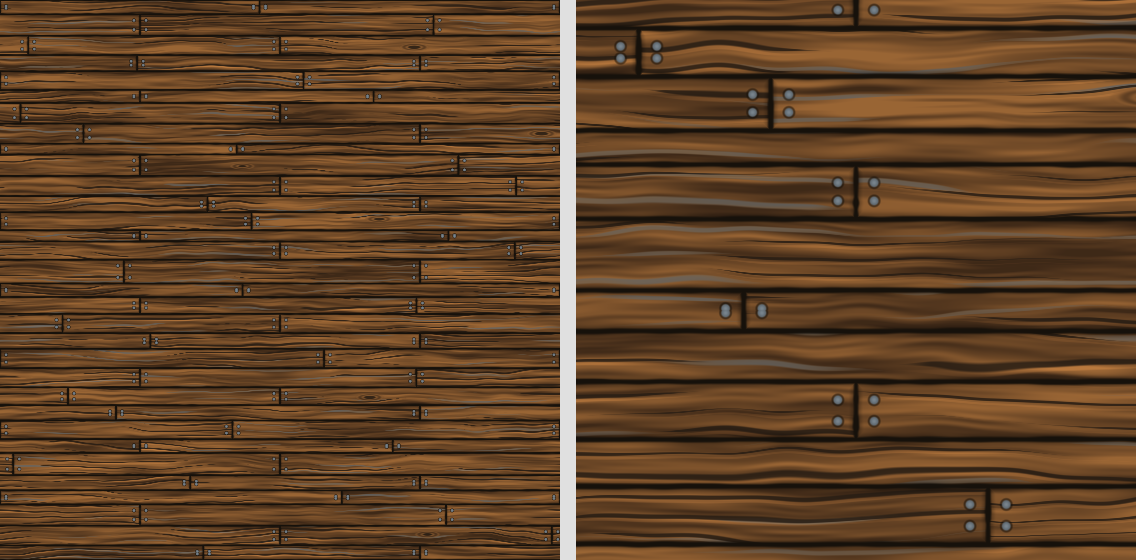
Left: the whole. Right: its middle third, enlarged.
This texture is drawn by a three.js fragment shader. Its source:

```glsl
varying vec2 vUv;

#define ROWS 32.0
#define EDGE_JITTER 0.42
#define JOINT_JITTER 0.23
#define SEAM_HALF 0.0012
#define SOFT 0.0012
#define NAIL_RADIUS 0.0032
#define NAIL_INSET 0.0108
#define GRAIN 330.0
#define KNOT_CHANCE 0.08

const vec3 SEAM = vec3(0.085, 0.065, 0.042);
const vec3 DARK_WOOD = vec3(0.245, 0.16, 0.092);
const vec3 LIGHT_WOOD = vec3(0.60, 0.395, 0.205);
const vec3 CRACK = vec3(0.15, 0.11, 0.075);
const vec3 WORN = vec3(0.50, 0.41, 0.31);
const vec3 STEEL = vec3(0.41, 0.45, 0.48);

float hash(vec2 p) {
  vec3 q = fract(p.xyx * 0.1031);
  q += dot(q, q.yzx + 33.33);
  return fract((q.x + q.y) * q.z);
}

float noise(vec2 p) {
  vec2 i = floor(p), f = fract(p);
  f = f * f * (3.0 - 2.0 * f);
  return mix(mix(hash(i), hash(i + vec2(1.0, 0.0)), f.x),
             mix(hash(i + vec2(0.0, 1.0)), hash(i + vec2(1.0, 1.0)), f.x), f.y);
}

// Height of a seam in row units; the outer seams stay on the border
float seamAt(float k) {
  float inside = step(0.5, mod(k, ROWS));
  return k + inside * EDGE_JITTER * (hash(vec2(k, 7.3)) - 0.5);
}

float wrapDistance(float a, float b) {
  return abs(fract(a - b + 0.5) - 0.5);
}

// One wavy thin line per unit of height
float vein(vec2 p, float width) {
  float d = abs(fract(p.y + 1.2 * noise(p * vec2(1.0, 0.35))) - 0.5);
  return 1.0 - smoothstep(width * 0.4, width + 0.01, d);
}

// p: position along the board and down the canvas, knot: offset from knot centre
vec3 wood(vec2 p, vec2 knot, float hasKnot, float seed) {
  vec2 s = vec2(seed * 91.0, seed * 57.0);
  float warp = noise(vec2(p.x * 9.0, p.y * 26.0) + s)
             + 0.35 * noise(vec2(p.x * 30.0, p.y * 42.0) + s);

  // Grain lines part around a knot
  float ring = length(knot / vec2(0.027, 0.0072)) + 0.3 * (warp - 0.7);
  float bulge = hasKnot * exp(-0.6 * ring * ring);
  float v = (p.y - 0.7 * knot.y * bulge) * GRAIN + warp * 3.4;

  float broad = noise(vec2(p.x * 4.0, v * 0.2) + s);
  float fine = noise(vec2(p.x * 8.0, v * 0.62) + s + 19.0);
  float hair = noise(vec2(p.x * 20.0, v * 1.3) + s + 43.0);
  float tone = 0.52 + 0.5 * (broad - 0.5) + 0.75 * (fine - 0.5) + 0.6 * (hair - 0.5);
  tone += 0.12 * (seed - 0.5);
  vec3 color = mix(DARK_WOOD, LIGHT_WOOD, clamp(tone, 0.0, 1.0));

  // Worn grey streaks that taper at their ends
  float wear = smoothstep(0.5, 0.8, noise(vec2(p.x * 9.0, p.y * 55.0) + s + 71.0));
  wear *= vein(vec2(p.x * 5.0, v * 0.2) + s + 83.0, 0.12 * wear);
  color = mix(color, mix(WORN, STEEL * 0.85, hair), 0.75 * wear);

  // Dark cracks with a lit lower lip
  float split = smoothstep(0.36, 0.75, noise(vec2(p.x * 8.0, p.y * 45.0) + s + 29.0));
  vec2 c = vec2(p.x * 6.0, v * 0.25) + s + 11.0;
  color += vec3(0.12, 0.075, 0.035) * vein(c - vec2(0.0, 0.2), 0.12 * split) * split;
  color = mix(color, CRACK, 0.85 * vein(c, 0.15 * split) * smoothstep(0.0, 0.4, split));

  // Knot with a few rings and a dark core
  float inKnot = hasKnot * (1.0 - smoothstep(0.75, 1.0, ring));
  float bands = 0.5 + 0.5 * cos(ring * 15.0);
  vec3 knotColor = mix(DARK_WOOD, LIGHT_WOOD, 0.2 + 0.5 * bands + 0.2 * (hair - 0.5));
  knotColor = mix(CRACK, knotColor, smoothstep(0.25, 0.45, ring));
  return mix(color, knotColor, 0.85 * inKnot);
}

void main() {
  float x = vUv.x, y = 1.0 - vUv.y;

  // Row of uneven height
  float nearest = floor(y * ROWS + 0.5);
  float row = nearest - step(y * ROWS, seamAt(nearest));
  float top = seamAt(row) / ROWS, bottom = seamAt(row + 1.0) / ROWS;
  float middle = 0.5 * (top + bottom), halfHeight = 0.5 * (bottom - top);

  // Two boards per row: one staggered joint and one loose joint
  float joint = 0.25 * mod(row, 4.0);
  float split = 0.51 + JOINT_JITTER * (hash(vec2(row, 31.7)) - 0.5);
  float along = fract(x - joint);
  float second = step(split, along);
  vec2 board = vec2(row + 3.0, second * 17.0 + 5.0);
  float seed = hash(board);

  float hasKnot = step(hash(board + 61.0), KNOT_CHANCE);
  float knotX = second * split + mix(0.1, 0.36, hash(board + 23.0));
  float knotY = middle + halfHeight * 0.5 * (hash(board + 37.0) - 0.5);
  vec3 color = wood(vec2(along, y), vec2(along - knotX, y - knotY), hasKnot, seed);

  // Shaded board edges and dark seams
  float wobble = 0.0007 * (noise(vec2(x * 70.0, row * 5.0)) - 0.5);
  float seam = halfHeight - abs(y - middle) + wobble;
  float jointGap = min(wrapDistance(x, joint), wrapDistance(x, joint + split));
  float gap = min(seam, jointGap + 0.0008 * (noise(vec2(y * 240.0, row)) - 0.5));
  color *= mix(0.62, 1.0, smoothstep(0.0, 0.005, gap));
  color = mix(SEAM, color, smoothstep(SEAM_HALF - 0.5 * SOFT, SEAM_HALF + SOFT, gap));

  // Pairs of nails on both sides of each joint
  float spread = max(halfHeight - 0.0108, 0.001);
  vec2 nail = vec2(jointGap - NAIL_INSET, abs(y - middle) - spread);
  float d = length(nail);
  float shadow = 1.0 - smoothstep(NAIL_RADIUS, NAIL_RADIUS + SOFT, d);
  float head = 1.0 - smoothstep(NAIL_RADIUS - SOFT, NAIL_RADIUS, d);
  float shine = 1.0 - smoothstep(0.0, NAIL_RADIUS, d);
  color = mix(color, SEAM, 0.55 * shadow);
  color = mix(color, STEEL * (0.85 + 0.3 * shine), head);

  gl_FragColor = vec4(color, 1.0);
}
```
